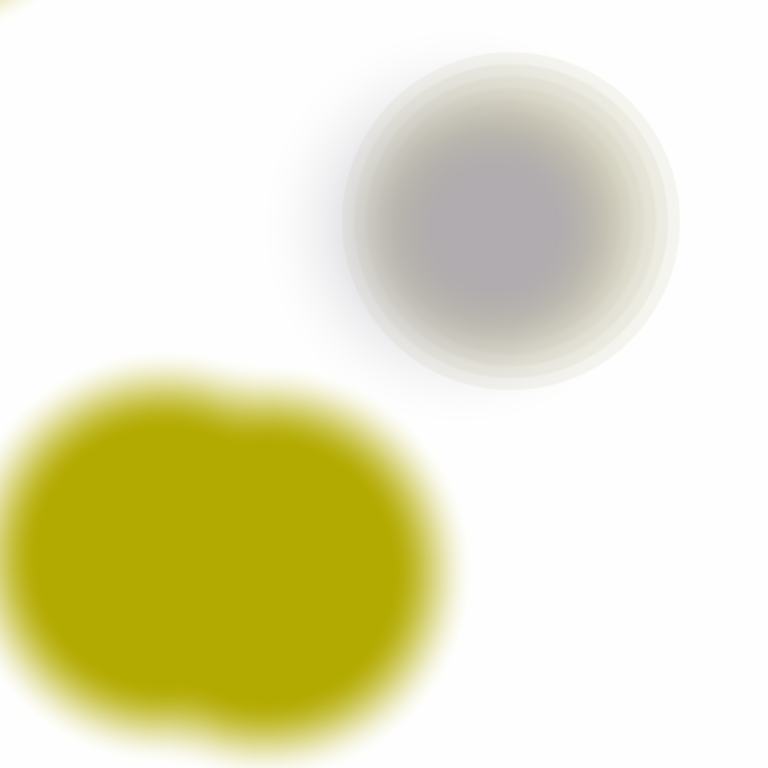
A Shadertoy shader for this background:

```glsl
// Draws a soft olive blob and a layered grey orb with a cool shadow on white.

// Coverage of a blurred shape: 1 below the inner distance, 0 above the outer one.
float fade(float inner, float outer, float d) {
    return 1.0 - smoothstep(inner, outer, d);
}

float circle(vec2 p, vec2 center, float radius) {
    return length(p - center) - radius;
}

// Union of two distances with a rounded seam.
float smoothUnion(float a, float b, float k) {
    float h = max(k - abs(a - b), 0.0) / k;
    return min(a, b) - 0.25 * k * h * h;
}

vec3 paintOrb(vec3 color, vec2 p) {
    // Cool shadow, offset to the left
    float shadow = pow(fade(0.0, 0.29, length(p - vec2(0.60, 0.705))), 1.4);
    color = mix(color, vec3(0.66, 0.66, 0.71), 0.87 * shadow);

    // Stack of thin translucent discs, giving faint concentric rims
    float r = length(p - vec2(0.6654, 0.712));
    for (int i = 0; i < 9; i++) {
        float radius = 0.22 - 0.0156 * float(i);
        float soft = 0.0015 + 0.0008 * float(i);
        color = mix(color, vec3(0.72, 0.70, 0.56), 0.13 * fade(radius - soft, radius + soft, r));
    }

    // Mauve-grey core
    float core = fade(0.06, 0.19, length(p - vec2(0.647, 0.703)));
    return mix(color, vec3(0.69, 0.675, 0.69), core);
}

vec3 paintOlive(vec3 color, vec2 p) {
    vec3 olive = vec3(0.70, 0.667, 0.0);

    // Large blob made of two overlapping circles
    float blob = smoothUnion(circle(p, vec2(0.215, 0.275), 0.218),
                             circle(p, vec2(0.345, 0.255), 0.219), 0.02);
    color = mix(color, olive, fade(-0.055, 0.055, blob));

    // Faint glow reaching in at the upper left corner
    float corner = fade(0.11, 0.222, length(p - vec2(-0.08, 1.17)));
    return mix(color, olive, corner);
}

void mainImage(out vec4 fragColor, in vec2 fragCoord) {
    vec2 p = fragCoord / iResolution.xy;
    vec3 color = vec3(0.998, 0.998, 0.996);
    color = paintOrb(color, p);
    color = paintOlive(color, p);
    fragColor = vec4(color, 1.0);
}
```
